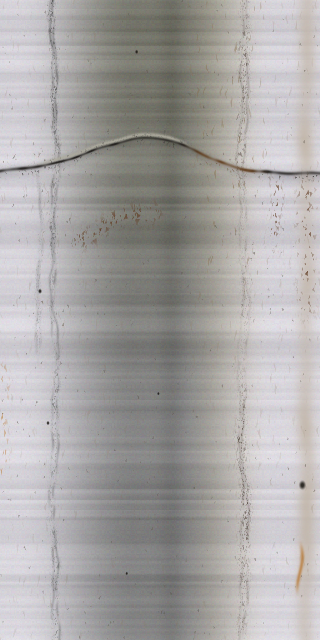
Give the GLSL for this texture, as a Shadertoy shader.

```glsl
// Weathered pale panel: a grey central shadow with scan rows, an arched crack,
// ragged vertical veins and rust. Smooth ramps give the light, layered sines
// bend the lines, and one cellular speck function scatters all of the grime.

float hash(vec2 p) {
    vec3 q = fract(p.xyx * vec3(0.1031, 0.103, 0.0973));
    q += dot(q, q.yzx + 33.33);
    return fract((q.x + q.y) * q.z);
}

float bell(float x, float width) {
    return exp(-x * x / (width * width));
}

float span(float lo, float hi, float soft, float x) {
    return smoothstep(lo - soft, lo + soft, x) * (1.0 - smoothstep(hi - soft, hi + soft, x));
}

// One-dimensional smooth noise, centred on zero
float rowNoise(float y, float seed) {
    float i = floor(y);
    return mix(hash(vec2(i, seed)), hash(vec2(i + 1.0, seed)), smoothstep(0.0, 1.0, y - i)) - 0.5;
}

// Random lobed flecks of mixed strength, at most one in each cell
float specks(vec2 p, vec2 cells, float density, float seed) {
    p += 0.0035 * sin(p.yx * vec2(97, 71) + seed) + 0.0015 * sin(p.yx * vec2(311, 233));
    vec2 g = p * cells, id = floor(g) + seed * 17.0;
    float r = mix(0.1, 0.4, hash(id + 3.7));
    vec2 d = fract(g) - mix(vec2(r), vec2(1.0 - r), vec2(hash(id + 11.3), hash(id + 29.1)));
    d.x *= 1.0 + 0.9 * hash(id + 41.0);
    float lobes = 1.0 + 0.35 * sin(3.0 * atan(d.y, d.x + 0.0001) + 40.0 * r);
    vec2 pixel = cells / iResolution.xy;
    float soft = 0.6 * max(pixel.x, pixel.y);
    float fleck = 1.0 - smoothstep(r - soft, r + soft, length(d) * lobes);
    return step(hash(id), density) * fleck * (0.45 + 0.55 * hash(id + 53.0));
}

float wander(float y, float seed) {
    return 0.006 * sin(y * 17.0 + seed) + 0.004 * sin(y * 41.0 + seed * 2.3)
         + 0.002 * sin(y * 133.0 + seed * 5.1);
}

// Broken line: two thin threads with fine and coarse grains around them
float vein(vec2 p, float x, float width, float thread, float seed) {
    float d = p.x - x - wander(p.y, seed);
    float grains = max(specks(p, vec2(170, 230), 0.6, seed), specks(p, vec2(85, 120), 0.3, seed + 40.0));
    float gap = width * (0.5 + 0.6 * rowNoise(p.y * 25.0, seed));
    float threads = bell(d - gap, 0.004) * (0.5 + rowNoise(p.y * 60.0, seed))
                  + bell(d + gap, 0.004) * (0.5 + rowNoise(p.y * 45.0, seed + 7.0));
    float patchy = 0.75 + 0.7 * rowNoise(p.y * 19.0, seed + 3.0);
    return clamp(thread * threads + bell(d, width) * patchy * grains, 0.0, 1.0);
}

float crackHeight(float x) {
    float d = x - 0.475;
    return 0.729 + 0.059 * bell(d, d < 0.0 ? 0.285 : 0.194) + 0.0008 * sin(x * 47.0);
}

vec3 panel(vec2 p) {
    float shade = smoothstep(0.05, 0.43, p.x) * (1.0 - smoothstep(0.53, 0.84, p.x));
    vec3 dark = mix(vec3(0.5), vec3(0.47, 0.47, 0.43), smoothstep(0.3, 0.85, p.y));
    vec3 col = mix(vec3(0.83, 0.82, 0.845), dark, shade) - 0.045 * bell(p.x - 0.535, 0.04);
    col -= vec3(0.0, 0.008, 0.04) * span(0.62, 0.8, 0.06, p.x);
    // Scan rows: broad bands, fine lines and sudden steps
    float y = p.y * 54.0 + 0.3 * sin(p.y * 31.0);
    col += 0.06 * (fract(y) - 0.5) * (hash(vec2(floor(y), 5)) - 0.3);
    col += 0.07 * rowNoise(p.y * 24.0, 1.0) + 0.06 * rowNoise(p.y * 190.0, 2.0);
    // Fine grain with a slight hue shift
    vec2 grain = floor(p * vec2(256, 512));
    return col + 0.035 * (vec3(hash(grain), hash(grain + 71.0), hash(grain + 139.0)) - 0.5);
}

vec3 addRust(vec3 col, vec2 p) {
    vec3 rust = vec3(0.38, 0.24, 0.14), stain = vec3(0.75, 0.7, 0.64);
    // Stained strip near the right side
    float strip = bell(p.x - 0.957 - wander(p.y, 4.0) * 0.6, 0.028);
    col = mix(col, stain, strip * (0.65 + 0.4 * rowNoise(p.y * 18.0, 8.0)));
    float grit = specks(p, vec2(80, 110), 0.35, 6.0) * span(0.51, 0.72, 0.03, p.y);
    col = mix(col, rust, 0.8 * strip * grit);
    // Curved trail of blotches under the crack
    float trail = bell(p.y - 0.623 - 0.043 * smoothstep(0.22, 0.42, p.x), 0.015);
    float blotches = max(specks(p, vec2(55, 80), 0.4, 9.0), specks(p, vec2(120, 130), 0.5, 10.0));
    col = mix(col, rust, 0.9 * trail * span(0.23, 0.5, 0.015, p.x) * blotches);
    // Drips on the right, and faint streaks over the whole panel
    float drip = bell(p.x - 0.855 - wander(p.y, 2.0), 0.018) * span(0.61, 0.72, 0.015, p.y);
    col = mix(col, rust, 0.8 * drip * specks(p, vec2(100, 110), 0.6, 12.0));
    float upper = 0.3 + 0.7 * smoothstep(0.47, 0.63, p.y) * span(0.6, 0.82, 0.06, p.x);
    col = mix(col, vec3(0.52, 0.43, 0.31), 0.6 * upper * specks(p, vec2(115, 60), 0.1, 14.0));
    // Orange runs beside both edges
    float run = bell(p.x - 0.937 - 0.008 * sin(p.y * 60.0), 0.006) * span(0.08, 0.145, 0.015, p.y);
    float leftRun = bell(p.x - 0.01, 0.018) * span(0.24, 0.43, 0.03, p.y) * specks(p, vec2(90, 70), 0.5, 15.0);
    return mix(col, vec3(0.72, 0.48, 0.22), max(run * 0.75, leftRun * 0.6));
}

vec3 addCrack(vec3 col, vec2 p) {
    float d = p.y - crackHeight(p.x), middle = span(0.13, 0.58, 0.05, p.x);
    float grit = specks(p, vec2(120, 240), 0.75, 21.0);
    vec3 edge = mix(vec3(0.14, 0.13, 0.12), vec3(0.4, 0.27, 0.15), span(0.6, 0.81, 0.04, p.x));
    col *= 1.0 - 0.12 * bell(d + 0.004, 0.009);
    // Pale raised lip over a thin, broken dark line with crumbs
    col = mix(col, vec3(0.68, 0.67, 0.62), bell(d - 0.0015, 0.0032) * middle * (0.9 - 0.55 * grit));
    float body = bell(d + 0.0035 * middle, 0.0027 - 0.0007 * middle);
    body *= 0.8 + 0.6 * rowNoise(p.x * 42.0, 22.0);
    float crumbs = bell(d + 0.004, 0.007) * specks(p, vec2(95, 170), 0.4, 23.0);
    return mix(col, edge, clamp(max(body, 0.75 * crumbs), 0.0, 0.95));
}

void mainImage(out vec4 fragColor, in vec2 fragCoord) {
    vec2 p = fragCoord / iResolution.xy;
    vec3 col = addRust(panel(p), p);
    // Veins, with strength changing down the panel
    float left = vein(p, 0.17, 0.012, 0.65, 1.0) * (0.6 + 0.3 * smoothstep(0.75, 0.9, p.y));
    float faint = vein(p, 0.122, 0.009, 0.4, 3.0) * 0.5 * span(0.45, 0.72, 0.04, p.y);
    float right = vein(p, 0.76, 0.016, 0.3, 5.0) * (0.9 - 0.4 * span(0.4, 0.75, 0.04, p.y));
    col = mix(col, vec3(0.33), max(left, faint));
    col = mix(col, vec3(0.34, 0.29, 0.26), right);
    col = mix(col, vec3(0.35, 0.32, 0.28), 0.5 * specks(p, vec2(130, 190), 0.02, 31.0));
    col = addCrack(col, p);
    // Isolated dark pits: position and radius
    vec3 pits[6] = vec3[6](vec3(0.427, 0.919, 0.005), vec3(0.125, 0.545, 0.006), vec3(0.15, 0.339, 0.005),
        vec3(0.396, 0.104, 0.004), vec3(0.495, 0.385, 0.004), vec3(0.945, 0.242, 0.011));
    for (int i = 0; i < 6; i++) {
        float d = length((p - pits[i].xy) * vec2(1, 1.5)) / pits[i].z;
        col = mix(col, vec3(0.12, 0.11, 0.09), 0.9 - 0.9 * smoothstep(0.2, 1.2, d));
    }
    fragColor = vec4(clamp(col, 0.0, 1.0), 1.0);
}
```
